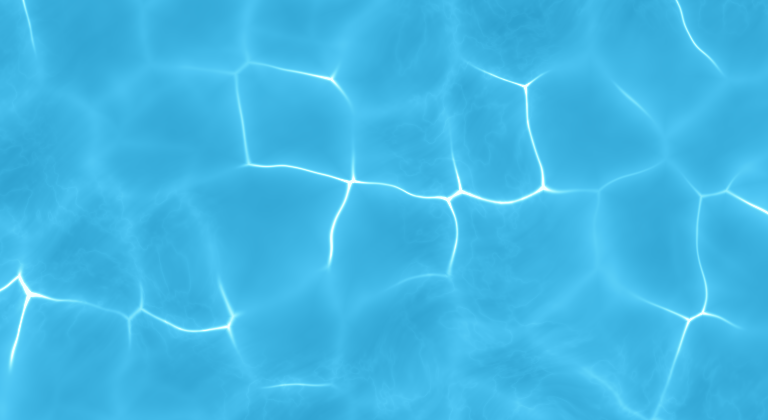
A Shadertoy shader for this texture:

```glsl
// Sunlit pool water: a curved web of soft caustic light over clear blue.

// Sizes are fractions of the canvas height.
const float CELL_SIZE = 0.27;
const float WARP_BROAD = 0.055;
const float WARP_FINE = 0.010;
const float GLOW_WIDTH = 0.034;
const float GLOW_SOFTNESS = 0.010;
const float GLOW_LIGHT = 2.7;
const float CORE_WIDTH = 0.0042;
const float CORE_LIGHT = 3.6;
const float NODE_LIGHT = 2.2;
const float FAINT_LIGHT = 0.9;
const float CLOUD_LIGHT = 1.7;
const float WISP_LIGHT = 1.1;
const float BASE_LIGHT = 0.08;
const vec2 STREAK_DIRECTION = vec2(0.77, 0.64);

// Water colours from shade to the brightest glint.
const int COLOR_COUNT = 7;
const vec3 WATER[COLOR_COUNT] = vec3[COLOR_COUNT](
    vec3(0.21, 0.67, 0.85), vec3(0.25, 0.72, 0.90), vec3(0.30, 0.77, 0.95),
    vec3(0.37, 0.83, 0.98), vec3(0.48, 0.89, 0.99), vec3(0.63, 0.96, 1.00),
    vec3(0.95, 1.00, 1.00));

vec2 hash22(vec2 p) {
    vec3 q = fract(p.xyx * vec3(0.1031, 0.1030, 0.0973));
    q += dot(q, q.yzx + 33.33);
    return fract((q.xx + q.yz) * q.zy);
}

// Two independent smooth noise values in 0..1.
vec2 noise2(vec2 p) {
    vec2 i = floor(p), f = fract(p);
    f = f * f * f * (f * (f * 6.0 - 15.0) + 10.0);
    vec2 low = mix(hash22(i), hash22(i + vec2(1, 0)), f.x);
    vec2 high = mix(hash22(i + vec2(0, 1)), hash22(i + vec2(1, 1)), f.x);
    return mix(low, high, f.y);
}

float fbm(vec2 p) {
    float sum = 0.0, weight = 0.5;
    for (int i = 0; i < 4; i++) {
        sum += weight * noise2(p).x;
        p = mat2(1.6, 1.2, -1.2, 1.6) * p + 7.3;
        weight *= 0.5;
    }
    return sum / 0.9375;
}

vec2 siteOffset(vec2 cell) {
    return 0.12 + 0.76 * hash22(cell + 41.0);
}

// x: distance to the nearest cell edge, y: distance measure to a junction.
vec2 cellWeb(vec2 p) {
    vec2 cell = floor(p), f = fract(p), nearest = vec2(0);
    vec3 ranked = vec3(9.0);
    for (int y = -2; y <= 2; y++)
    for (int x = -2; x <= 2; x++) {
        vec2 g = vec2(x, y);
        vec2 site = g + siteOffset(cell + g) - f;
        float d = length(site);
        if (d < ranked.x) { ranked = vec3(d, ranked.xy); nearest = site; }
        else if (d < ranked.y) ranked.yz = vec2(d, ranked.y);
        else ranked.z = min(ranked.z, d);
    }
    float edge = 9.0;
    for (int y = -2; y <= 2; y++)
    for (int x = -2; x <= 2; x++) {
        vec2 g = vec2(x, y);
        vec2 site = g + siteOffset(cell + g) - f;
        vec2 apart = site - nearest;
        if (dot(apart, apart) > 1e-4)
            edge = min(edge, dot(0.5 * (site + nearest), normalize(apart)));
    }
    return vec2(edge, ranked.z - ranked.x);
}

float softGlow(float d, float width) {
    float soft = sqrt(d * d + GLOW_SOFTNESS * GLOW_SOFTNESS);
    return exp(-soft / width);
}

vec3 waterColor(float light) {
    vec3 color = WATER[0] + (WATER[1] - WATER[0]) * clamp(light, -0.7, 1.0);
    for (int i = 2; i < COLOR_COUNT; i++)
        color = mix(color, WATER[i], clamp(light - float(i - 1), 0.0, 1.0));
    return color;
}

void mainImage(out vec4 fragColor, in vec2 fragCoord) {
    vec2 p = fragCoord / iResolution.y;

    // Bend the cells so that their edges flow like refracted light.
    vec2 bent = p + WARP_BROAD * (2.0 * noise2(p * 4.0 + 3.0) - 1.0);
    bent += WARP_FINE * (2.0 * noise2(p * 13.0 + 9.0) - 1.0);

    // Main web: wide glow, broken sharp cores and bright junctions.
    vec2 web = cellWeb(bent / CELL_SIZE + 12.0) * CELL_SIZE;
    vec2 strength = noise2(p * 4.2 + 23.0);
    float focus = smoothstep(0.46, 0.78, strength.x);
    float node = exp(-web.y / 0.022);
    float width = CORE_WIDTH * (0.75 + 0.5 * strength.y + 0.9 * node);
    float core = exp(-web.x * web.x / (width * width));
    float light = BASE_LIGHT;
    light += GLOW_LIGHT * mix(0.55, 1.1, strength.x) * softGlow(web.x, GLOW_WIDTH);
    light += core * focus * (CORE_LIGHT + NODE_LIGHT * node);

    // Faint smaller web, seen only in patches.
    float faint = cellWeb(bent / (CELL_SIZE * 0.58) + 37.0).x * CELL_SIZE * 0.58;
    float patches = smoothstep(0.42, 0.75, noise2(p * 3.1 + 51.0).x);
    light += FAINT_LIGHT * patches * softGlow(faint, 0.020);

    // Cloudy shading, slanting streaks and fine ripples.
    light += CLOUD_LIGHT * (fbm(p * 5.0 + 17.0) - 0.5);
    vec2 across = vec2(-STREAK_DIRECTION.y, STREAK_DIRECTION.x);
    vec2 slanted = vec2(dot(bent, STREAK_DIRECTION), dot(bent, across));
    float streak = fbm(slanted * vec2(5.0, 32.0) + 60.0) - 0.5;
    float ripple = pow(1.0 - abs(2.0 * fbm(bent * 17.0 + 80.0) - 1.0), 6.0) - 0.3;
    float wispArea = smoothstep(0.4, 0.8, noise2(p * 2.7 + 71.0).y);
    light += WISP_LIGHT * mix(0.2, 1.0, wispArea) * (streak + 0.55 * ripple * wispArea);

    fragColor = vec4(waterColor(light), 1.0);
}
```
